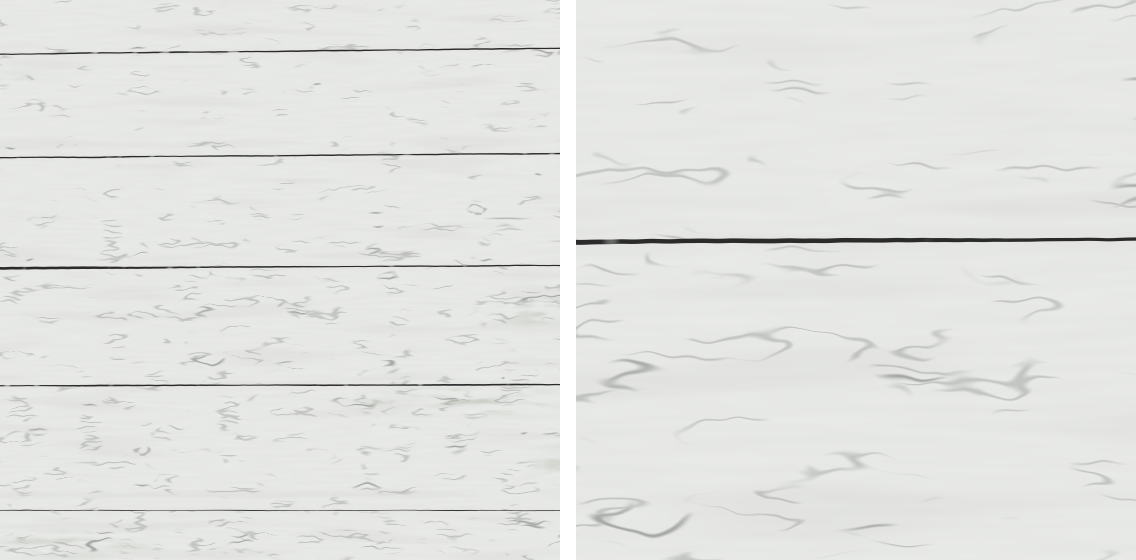
Left: the whole. Right: its middle third, enlarged.
This texture is drawn by a WebGL 1 fragment shader. Its source:

```glsl
precision highp float;

uniform vec2 u_resolution;

#define SEAMS 5
#define MARKS 12
#define SEAM_HALF_WIDTH 0.0012
#define GRAIN_AMOUNT 0.012
#define CRACK_AMOUNT 0.62
#define PAINT vec3(0.905, 0.911, 0.902)
#define PAINT_DULL vec3(0.868, 0.872, 0.860)
#define STAIN vec3(0.760, 0.780, 0.735)
#define CRACK vec3(0.490, 0.500, 0.480)
#define GAP vec3(0.130, 0.130, 0.135)

float hash(vec2 p) {
  return fract(sin(dot(p, vec2(127.1, 311.7))) * 43758.55);
}

float cornerSlope(vec2 cell, vec2 offset) {
  float angle = 6.2832 * hash(cell);
  return dot(vec2(cos(angle), sin(angle)), offset);
}

// Gradient noise, roughly -0.7 to 0.7
float noise(vec2 p) {
  vec2 i = floor(p), f = fract(p);
  vec2 u = f * f * f * (f * (f * 6.0 - 15.0) + 10.0);
  vec2 e = vec2(1.0, 0.0);
  return mix(mix(cornerSlope(i, f), cornerSlope(i + e, f - e), u.x),
             mix(cornerSlope(i + e.yx, f - e.yx), cornerSlope(i + 1.0, f - 1.0), u.x), u.y);
}

float blob(vec2 p, vec2 centre, vec2 radius) {
  vec2 q = (p - centre) / radius;
  return exp(-dot(q, q));
}

// Broken hairlines along the zero contours of stretched noise
float cracks(vec2 p, vec2 scale, float rarity, float px) {
  vec2 q = p * scale;
  q.y += 0.35 * noise(q * vec2(3.0, 0.5));
  float width = 0.07 + 0.6 * px * scale.y;
  float line = 1.0 - smoothstep(0.0, width, abs(noise(q)));
  float patches = noise(q * vec2(0.8, 0.45) + 31.7);
  return line * smoothstep(rarity, rarity + 0.22, patches);
}

// Planks narrow and tilt slightly more towards the top
float seamHeight(float i, float x) {
  float wobble = 0.0010 * noise(vec2(x * 9.0, i * 7.3)) + 0.0005 * noise(vec2(x * 70.0, i * 3.1));
  return 0.0885 + i * (0.2285 - 0.0062 * i + 0.0026 * x) + wobble;
}

void main() {
  vec2 p = gl_FragCoord.xy / u_resolution;
  float px = 1.0 / u_resolution.y;

  // Seams and plank index
  float plank = 0.0, gap = 0.0, edge = 0.0;
  for (int k = 0; k < SEAMS; k++) {
    float i = float(k);
    float d = p.y - seamHeight(i, p.x);
    float halfWidth = SEAM_HALF_WIDTH * (1.0 + 0.5 * noise(vec2(p.x * 8.0, i * 5.7)));
    halfWidth *= mix(0.6, 1.0, step(0.5, i));
    if (k == 2) halfWidth += 0.0010 * (1.0 - smoothstep(0.15, 0.4, p.x));
    float cover = clamp((halfWidth - abs(d)) / px + 0.5, 0.0, 1.0) * min(1.0, 2.0 * halfWidth / px);
    cover *= 1.0 - 0.6 * smoothstep(0.25, 0.5, noise(vec2(p.x * 38.0, i * 9.1)));
    gap = max(gap, cover);
    edge = max(edge, exp(-abs(d) / 0.0035));
    plank += step(0.0, d);
  }

  // Grain coordinates follow the tilt and differ per plank
  vec2 g = vec2(p.x, p.y - 0.0105 * p.x * p.y) + plank * vec2(3.7, 1.3);

  // Worn areas
  float stain = blob(p, vec2(0.84, 0.285), vec2(0.13, 0.024))
              + blob(p, vec2(0.98, 0.445), vec2(0.07, 0.030))
              + 0.7 * blob(p, vec2(1.0, 0.17), vec2(0.05, 0.040))
              + 0.6 * blob(p, vec2(0.12, 0.03), vec2(0.18, 0.022))
              + 0.8 * blob(p, vec2(0.01, 0.862), vec2(0.04, 0.008));
  float crazing = blob(p, vec2(0.55, 0.455), vec2(0.50, 0.025));
  float wear = 0.10 * (1.0 - p.y) + 0.16 * noise(g * vec2(2.0, 8.0)) + 0.16 * stain + 0.14 * crazing;

  // Hairline cracks, fine and coarse
  float crack = 0.55 * cracks(g, vec2(20.0, 95.0), 0.23 - wear, px);
  crack = max(crack, cracks(g + 8.3, vec2(15.0, 60.0), 0.42 - wear, px));

  // Knots, each with a split trailing to the right
  for (int k = 0; k < 2; k++) {
    vec2 q = p - mix(vec2(0.255, 0.195), vec2(0.85, 0.626), float(k));
    float r = length(q / vec2(0.020, 0.010)) + 0.45 * noise(p * vec2(55.0, 90.0));
    float ring = (1.0 - smoothstep(0.0, 0.28, abs(r - 0.7))) * smoothstep(-0.3, 0.3, noise(p * 80.0));
    vec2 s = q - vec2(0.055, -0.016 + 0.002 * noise(vec2(p.x * 35.0, 4.0)));
    float split = (1.0 - smoothstep(0.01, 0.05, abs(s.x))) * (1.0 - smoothstep(0.0, 0.001 + px, abs(s.y)));
    crack = max(crack, max(0.7 * ring, 0.7 * float(k) * split));
  }

  // Scattered short nicks
  for (int k = 0; k < MARKS; k++) {
    float i = float(k);
    vec2 d = p - vec2(hash(vec2(i, 5.0)), hash(vec2(i, 17.0)));
    d.y += 0.004 * noise(vec2(p.x * 60.0, i * 2.7));
    float span = mix(0.004, 0.020, hash(vec2(i, 29.0)));
    float nick = (1.0 - smoothstep(0.0, span, abs(d.x))) * (1.0 - smoothstep(0.0, 0.001 + px, abs(d.y)));
    crack = max(crack, nick);
  }

  // Paint, stains, cracks, gaps
  float dull = smoothstep(0.10, 0.50, noise(g * vec2(4.0, 42.0)) + 0.5 * wear);
  vec3 color = mix(PAINT, PAINT_DULL, max(0.5 * dull, 0.5 * edge));
  color += GRAIN_AMOUNT * noise(g * vec2(14.0, 170.0));
  float streaks = smoothstep(-0.1, 0.5, noise(g * vec2(11.0, 75.0)) + 0.3 * noise(g * vec2(40.0, 120.0)));
  color = mix(color, STAIN, 0.75 * min(stain, 1.0) * streaks);
  color = mix(color, CRACK, CRACK_AMOUNT * crack);
  color = mix(color, GAP, 0.95 * gap);
  gl_FragColor = vec4(color, 1.0);
}
```
